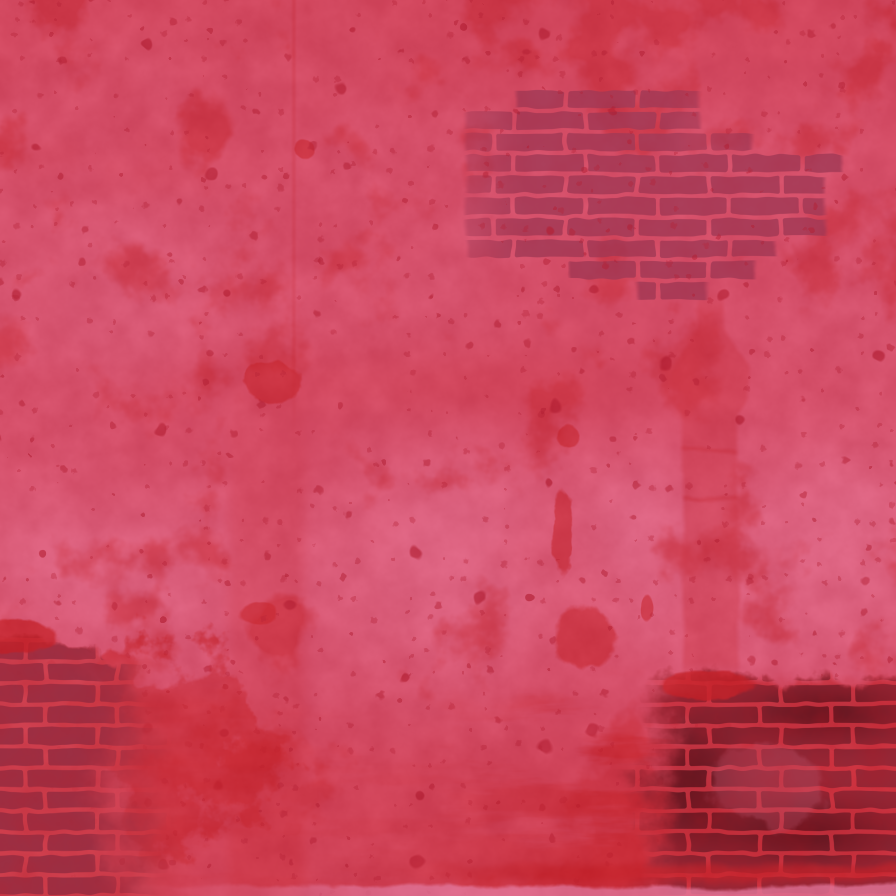
Give the GLSL for this texture, as a three.js fragment shader.

```glsl
varying vec2 vUv;

float hash(vec2 p) {
  vec3 q = fract(p.xyx * 0.1031);
  q += dot(q, q.yzx + 33.33);
  return fract((q.x + q.y) * q.z);
}

float noise(vec2 p) {
  vec2 i = floor(p), f = fract(p), e = vec2(1.0, 0.0);
  f = f * f * (3.0 - 2.0 * f);
  return mix(mix(hash(i), hash(i + e), f.x), mix(hash(i + e.yx), hash(i + 1.0), f.x), f.y);
}

float fbm(vec2 p) {
  float sum = 0.0, gain = 0.5;
  for (int i = 0; i < 5; i++) {
    sum += gain * noise(p);
    p = mat2(1.6, 1.2, -1.2, 1.6) * p + 7.3;
    gain *= 0.5;
  }
  return sum;
}

float glow(vec2 p, float x, float y, float rx, float ry) {
  vec2 q = (p - vec2(x, y)) / vec2(rx, ry);
  return exp(-dot(q, q));
}

float above(float x, float edge, float soft) {
  return smoothstep(edge - soft, edge + soft, x);
}

float below(float x, float edge, float soft) {
  return 1.0 - above(x, edge, soft);
}

float band(float x, float lo, float hi, float soft) {
  return above(x, lo, soft) * below(x, hi, soft);
}

// Ragged-edged patch
float stain(vec2 p, float x, float y, float rx, float ry, float rag) {
  return below(length((p - vec2(x, y)) / vec2(rx, ry)) + rag, 0.95, 0.1);
}

// Running-bond bricks: 1 on a brick, 0 in the mortar
float bricks(vec2 p, vec2 origin, vec2 size, float shift) {
  p += (vec2(noise(p * 70.0), noise(p * 70.0 + 31.0)) - 0.5) * 0.003;
  vec2 cell = (p - origin) / size * vec2(1.0, -1.0);
  cell.x -= shift * mod(floor(cell.y), 2.0);
  vec2 q = abs(fract(cell) - 0.5) * size - size * 0.5 + 0.0048;
  return below(length(max(q, 0.0)), 0.0024, 0.0008);
}

// One randomly placed fleck in some of the cells
float flecks(vec2 p, float density, float radius) {
  vec2 id = floor(p);
  vec2 centre = 0.25 + 0.5 * vec2(hash(id + 3.1), hash(id + 17.7));
  float size = radius * (0.4 + hash(id + 41.0));
  float d = length(fract(p) - centre) + (noise(p * 9.0) - 0.5) * radius;
  return step(hash(id + 71.0), density) * below(d, size * 0.9, size * 0.3);
}

// Stepped outline of the upper brick area
float steppedPatch(float x, float row) {
  float left = 0.577 - 0.057 * step(1.0, row) + 0.113 * step(8.0, row) + 0.077 * step(9.0, row);
  float right = 0.78 + 0.06 * step(2.0, row) + 0.1 * step(3.0, row) - 0.022 * step(4.0, row)
    - 0.055 * step(7.0, row) - 0.023 * step(8.0, row) - 0.052 * step(9.0, row);
  return band(x, left, right, 0.004) * step(0.0, row) * step(row, 9.0);
}

void main() {
  vec2 p = vUv, size = vec2(0.0803, 0.0238);
  vec3 rose = vec3(0.83, 0.30, 0.40), pink = vec3(0.87, 0.40, 0.52);
  vec3 crimson = vec3(0.79, 0.20, 0.26), rust = vec3(0.77, 0.13, 0.16);
  float cloud = fbm(p * 6.0 + 2.0), grain = fbm(p * 38.0);
  float rag = fbm(p * 24.0 + 9.0) - 0.5;

  // Mottled plaster
  float light = 0.85 * band(p.y, 0.27, 0.49, 0.09) * (0.55 + 0.45 * above(p.x, 0.38, 0.12))
    + 0.4 * glow(p, 0.14, 0.36, 0.17, 0.08) + 0.35 * glow(p, 0.1, 0.7, 0.2, 0.25)
    + 0.4 * glow(p, 0.71, 0.39, 0.05, 0.1) + 0.35 * glow(p, 0.91, 0.38, 0.06, 0.12);
  light = light * 0.7 + (cloud - 0.45) * 0.8 + (grain - 0.5) * 0.3;
  vec3 col = mix(rose, pink, clamp(light, 0.0, 1.0));
  float shade = 0.3 * above(p.y, 0.9, 0.1) + 0.5 * below(p.y, 0.17, 0.09)
    + 0.35 * glow(p, 0.52, 0.57, 0.25, 0.045)
    + 0.3 * band(p.x, 0.255, 0.34, 0.012) * below(p.y, 0.52, 0.12)
    + 0.35 * glow(p, 0.14, 0.82, 0.16, 0.04) * above(cloud, 0.47, 0.12)
    + 0.3 * band(p.x, 0.326, 0.33, 0.002) * above(p.y, 0.57, 0.08)
    + 0.7 * above(fbm(p * 13.0 + 20.0), 0.63, 0.09);
  col = mix(col, crimson, clamp(shade, 0.0, 0.85));

  // Faded pilaster with a domed head
  float halfWidth = 0.031 + 0.012 * band(p.y, 0.545, 0.6, 0.012) - 0.018 * above(p.y, 0.62, 0.02);
  float pilaster = below(abs(p.x - 0.793) + rag * 0.008, halfWidth, 0.004);
  float ledgeY = p.y + rag * 0.015;
  float ledge = band(ledgeY, 0.443, 0.448, 0.003) + band(ledgeY, 0.495, 0.5, 0.003);
  col = mix(col, crimson, pilaster * (0.42 * band(p.y, 0.25, 0.665, 0.015) + 0.3 * ledge));

  // Upper ghosted bricks
  float row = floor((0.901 - p.y) / size.y);
  float upper = steppedPatch(p.x + rag * 0.012, row) * bricks(p, vec2(0.631, 0.901), size, 0.28);
  float fade = above(p.x, 0.55, 0.04) * (1.0 - 0.45 * band(p.x, 0.76, 0.83, 0.02) * step(row, 2.0));
  col = mix(col, vec3(0.64, 0.22, 0.33), upper * (0.45 + 0.4 * fade) * (0.8 + 0.4 * grain));

  // Stains, holes and flecks
  float spots = stain(p, 0.305, 0.57, 0.03, 0.022, rag * 1.6)
    + stain(p, 0.34, 0.834, 0.012, 0.012, rag) + stain(p, 0.635, 0.513, 0.014, 0.014, rag)
    + stain(p, 0.65, 0.29, 0.033, 0.03, rag) + stain(p, 0.29, 0.315, 0.022, 0.015, rag)
    + stain(p, 0.722, 0.322, 0.008, 0.016, rag) + stain(p, 0.629, 0.41, 0.012, 0.04, rag * 1.6);
  col = mix(col, rust, 0.55 * min(spots, 1.0));
  for (int i = 0; i < 3; i++) {
    float k = float(i);
    float fleck = flecks((p + k * 0.37) * (14.0 + k * 17.0), 0.16 + k * 0.07, 0.08 + k * 0.03);
    col = mix(col, vec3(0.7, 0.12, 0.2), (0.65 - k * 0.15) * fleck);
  }

  // Peeling layers along the base
  float layers = fbm(p * vec2(7.0, 38.0) + 4.0);
  float wear = below(p.y + rag * 0.08, 0.205, 0.035) * (0.2 + 0.8 * above(p.x, 0.58, 0.14));
  col = mix(col, rust, 0.55 * wear * above(layers, 0.49, 0.11));
  col = mix(col, rust, stain(p, 0.18, 0.17, 0.11, 0.1, rag * 1.8) * (0.3 + layers * 0.4));

  // Exposed bricks at the lower left
  float wall = below(p.y, 0.3 - 0.25 * p.x + rag * 0.05, 0.004) * below(p.x + rag * 0.12, 0.16, 0.06);
  col = mix(col, vec3(0.79, 0.22, 0.27), 0.75 * wall);
  wall *= bricks(p, vec2(0.0286, 0.238), size, 0.28) * below(p.x + rag * 0.06, 0.145, 0.055);
  col = mix(col, vec3(0.58, 0.16, 0.24), wall * (0.55 + 0.5 * grain));
  col = mix(col, rust, 0.75 * stain(p, 0.02, 0.29, 0.045, 0.02, rag));

  // Scorched bricks at the lower right
  wall = below(p.y, 0.247 + rag * 0.05, 0.006) * above(p.x + rag * 0.1, 0.733, 0.033);
  float scorch = min(1.0, glow(p, 0.92, 0.205, 0.09, 0.035) + glow(p, 0.77, 0.13, 0.05, 0.07)
    + glow(p, 0.9, 0.07, 0.1, 0.035));
  col = mix(col, mix(vec3(0.8, 0.19, 0.24), vec3(0.5, 0.11, 0.16), 0.45 * scorch * grain), 0.85 * wall);
  wall *= bricks(p, vec2(0.872, 0.238), size, 0.7) * (0.6 + 0.5 * grain);
  col = mix(col, mix(vec3(0.57, 0.14, 0.2), vec3(0.38, 0.07, 0.11), scorch), wall);
  col = mix(col, pink * 0.85, 0.3 * stain(p, 0.86, 0.12, 0.07, 0.05, rag));
  col = mix(col, rust, 0.8 * stain(p, 0.79, 0.235, 0.05, 0.018, rag));

  // Red skirting and pale floor edge
  float floorY = p.y + rag * 0.015;
  col = mix(col, rust, 0.65 * band(floorY, 0.018, 0.034, 0.006) * above(p.x, 0.55, 0.2));
  col = mix(col, vec3(0.88, 0.46, 0.6), 0.8 * below(floorY, 0.011, 0.003) * above(p.x, 0.3, 0.2));
  gl_FragColor = vec4(col + (grain - 0.47) * 0.06, 1.0);
}
```
